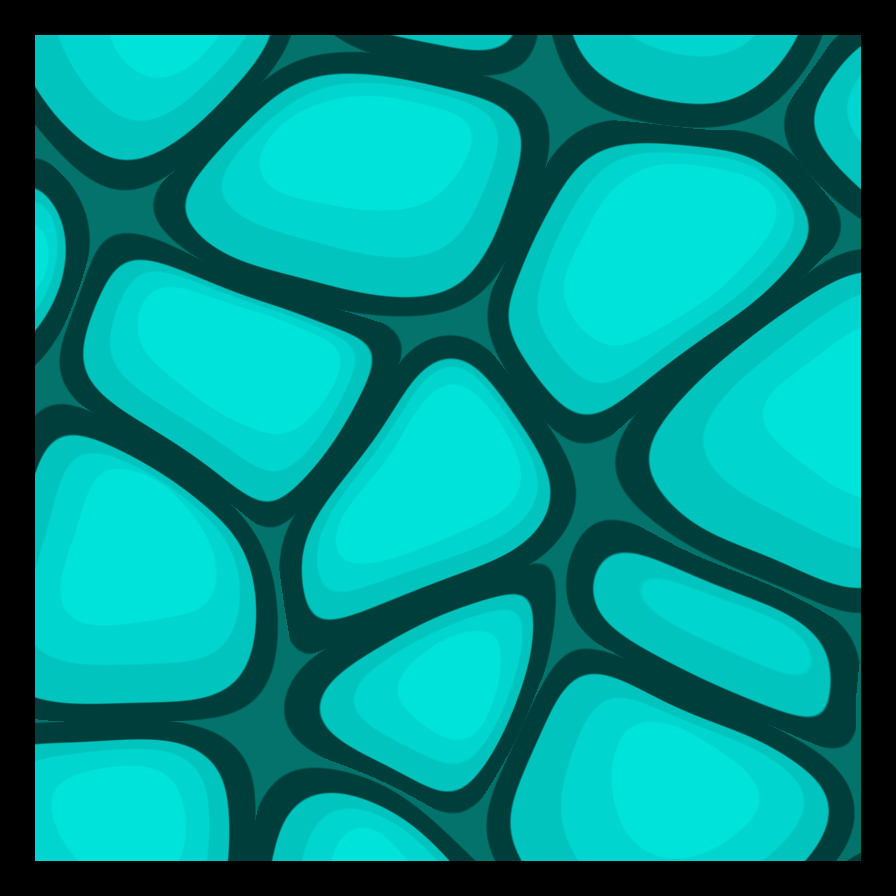
Give the GLSL for this texture, as a WebGL 2 fragment shader.

```glsl
#version 300 es
precision highp float;

uniform vec2 u_resolution;
out vec4 fragColor;

vec3 hash3(vec2 p) {
    vec3 q = fract(vec3(p.xyx) * vec3(0.1031, 0.1030, 0.0973));
    q += dot(q, q.yxz + 33.33);
    return fract((q.xxy + q.yzz) * q.zyx);
}

float gradientDot(vec2 corner, vec2 offset) {
    float angle = 6.2832 * hash3(corner + 71.0).x;
    return dot(vec2(cos(angle), sin(angle)), offset);
}

float gradientNoise(vec2 p) {
    vec2 i = floor(p), f = fract(p);
    vec2 u = f * f * f * (f * (f * 6.0 - 15.0) + 10.0);
    float low = mix(gradientDot(i, f), gradientDot(i + vec2(1, 0), f - vec2(1, 0)), u.x);
    float high = mix(gradientDot(i + vec2(0, 1), f - vec2(0, 1)), gradientDot(i + 1.0, f - 1.0), u.x);
    return mix(low, high, u.y);
}

// Stone centre in xy, power weight in z
vec3 stoneSite(vec2 cell) {
    vec3 h = hash3(cell + 17.0);
    return vec3(cell + 0.13 + 0.74 * h.xy, 0.32 * h.z);
}

float powerDistance(vec2 p, vec3 site) {
    vec2 d = p - site.xy;
    return dot(d, d) - site.z;
}

// Cell of the weighted Voronoi diagram that holds p
vec2 findOwner(vec2 p) {
    vec2 owner = floor(p);
    float nearest = 1e5;
    for (int y = -2; y <= 2; y++)
    for (int x = -2; x <= 2; x++) {
        vec2 cell = floor(p) + vec2(x, y);
        float d = powerDistance(p, stoneSite(cell));
        if (d < nearest) { nearest = d; owner = cell; }
    }
    return owner;
}

// Smooth minimum of the distances to all sides of one stone
float stoneDepth(vec2 p, vec2 owner, float rounding) {
    vec3 site = stoneSite(owner);
    float own = powerDistance(p, site), sum = 0.0;
    for (int y = -2; y <= 2; y++)
    for (int x = -2; x <= 2; x++) {
        if (x == 0 && y == 0) continue;
        vec3 other = stoneSite(owner + vec2(x, y));
        float side = 0.5 * (powerDistance(p, other) - own) / length(other.xy - site.xy);
        sum += exp(-side / rounding);
    }
    return -rounding * log(sum);
}

void main() {
    float extent = min(u_resolution.x, u_resolution.y);
    vec2 uv = (gl_FragCoord.xy - 0.5 * u_resolution) / extent;
    float blur = 3.4 / extent;

    // Turned and gently bent stone layout
    mat2 turn = mat2(cos(0.45), sin(0.45), -sin(0.45), cos(0.45));
    vec2 p = turn * uv * 3.4 + vec2(5.3, 7.6);
    p += 0.07 * vec2(gradientNoise(p * 1.3), gradientNoise(p * 1.3 + 31.0));

    vec2 owner = findOwner(p);
    float size = stoneSite(owner).z / 0.32;
    float rounding = mix(0.06, 0.11, size);
    float depth = stoneDepth(p, owner, rounding);

    // Mortar and dark outline
    float wobble = gradientNoise(p * 1.8 + 9.0);
    float rim = 0.06 + 0.022 * wobble;
    vec3 color = mix(vec3(0.01, 0.45, 0.42), vec3(0.0, 0.245, 0.235),
                     smoothstep(-blur, blur, depth + 0.018 + 0.012 * wobble));

    // Two lit facets, inset and pushed towards the upper right
    float tilt = 1.05 + 0.9 * (hash3(owner + 43.0).x - 0.5);
    vec2 light = turn * vec2(cos(tilt), sin(tilt)) * mix(0.55, 1.35, size);
    float inset = mix(0.55, 1.35, size);
    float middle = stoneDepth(p - 0.055 * light, owner, rounding) - rim - 0.075 * inset;
    float bright = stoneDepth(p - 0.11 * light, owner, rounding * 1.1) - rim - 0.15 * inset;
    bright += 0.05 * gradientNoise(p * 2.2 + 57.0);

    vec3 stone = vec3(0.0, 0.77, 0.74);
    stone = mix(stone, vec3(0.0, 0.835, 0.81), smoothstep(-blur, blur, middle));
    stone = mix(stone, vec3(0.0, 0.89, 0.86), smoothstep(-blur, blur, min(bright, middle)));
    color = mix(color, stone, smoothstep(-blur, blur, depth - rim));

    // Black frame
    float frame = max(abs(uv.x), abs(uv.y)) - 0.461;
    color *= 1.0 - smoothstep(-0.5 / extent, 0.5 / extent, frame);
    fragColor = vec4(color, 1.0);
}
```
